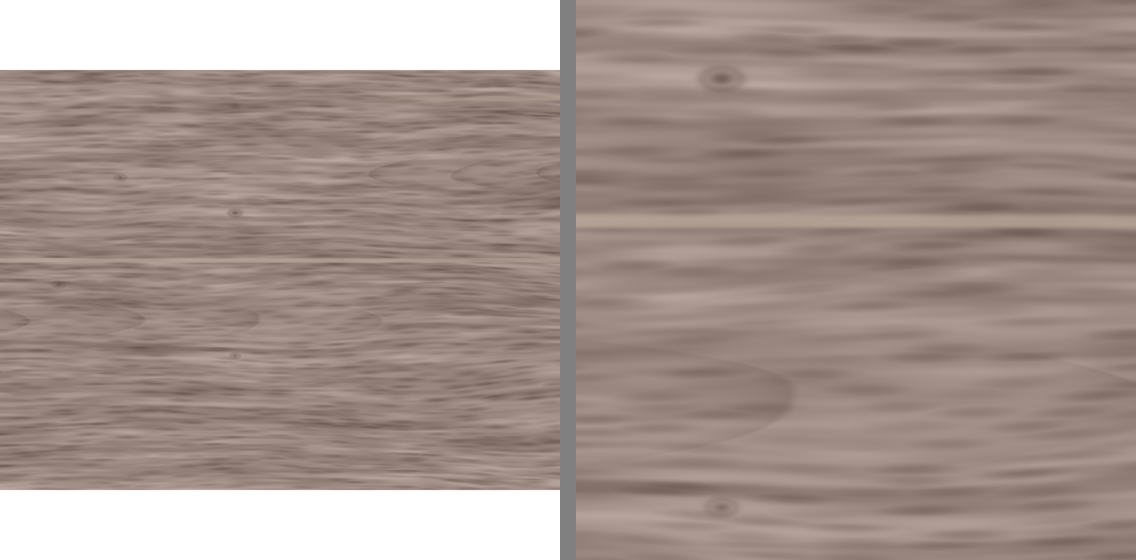
Left: the whole. Right: its middle third, enlarged.
A WebGL 1 fragment shader for this texture:

```glsl
precision highp float;
// Greyish-brown oak panel: a wide wooden band between two white margins.
// Horizontally stretched noise gives the fibres, stretched cells the pores;
// nested parabolas, pale seams and small knots are laid over them.
uniform vec2 u_resolution;

const vec3 WOOD = vec3(0.585, 0.513, 0.482);
const vec3 SEAM = vec3(0.71, 0.64, 0.59);
const vec3 KNOT = vec3(0.34, 0.27, 0.24);
const float BAND_LOW = 0.125;
const float BAND_HIGH = 0.875;

float hash(vec2 cell) {
  vec3 q = fract(cell.xyx * vec3(0.1031, 0.1030, 0.0973));
  q += dot(q, q.yzx + 33.33);
  return fract((q.x + q.y) * q.z);
}

// Smooth value noise centred on zero
float noise(vec2 p) {
  vec2 cell = floor(p);
  vec2 f = fract(p);
  f = f * f * (3.0 - 2.0 * f);
  float low = mix(hash(cell), hash(cell + vec2(1.0, 0.0)), f.x);
  float high = mix(hash(cell + vec2(0.0, 1.0)), hash(cell + 1.0), f.x);
  return mix(low, high, f.y) - 0.5;
}

// Dark dashes around one random point per cell
float pores(vec2 p) {
  vec2 cell = floor(p);
  float dark = 0.0;
  for (int j = -1; j <= 1; j++) {
    for (int i = -1; i <= 1; i++) {
      vec2 c = cell + vec2(float(i), float(j));
      vec2 site = c + vec2(hash(c + 7.0), hash(c + 19.0));
      float dash = smoothstep(0.6, 0.05, length(p - site));
      dark = max(dark, dash * hash(c + 41.0));
    }
  }
  return dark;
}

// Fine to broad fibres running along x
float fibres(vec2 p) {
  float tone = 0.055 * noise(p * vec2(2.0, 15.0));
  tone += 0.080 * noise(p * vec2(3.0, 50.0) + 11.0);
  tone += 0.140 * noise(p * vec2(7.0, 130.0) + 23.0);
  tone += 0.090 * noise(p * vec2(18.0, 250.0) + 37.0);
  return tone;
}

// Extent of a flame figure: soft across, cut off before its first tip
float flameMask(vec2 p, vec2 tip, float dir, float halfHeight) {
  float across = (p.y - tip.y) / halfHeight;
  float along = dir * (p.x - tip.x) - 0.06 * across * across;
  return smoothstep(-0.01, 0.015, along) * exp(-across * across * 0.8);
}

// Nested tongues, darkest at each tip and fading inward
float flameTone(vec2 p, vec2 tip, float dir, float halfHeight, float spacing) {
  float across = (p.y - tip.y) / halfHeight;
  float along = dir * (p.x - tip.x) - 0.06 * across * across;
  along += 0.03 * noise(p * vec2(9.0, 40.0));
  float ring = fract(along / spacing);
  float edge = smoothstep(0.0, 0.04, ring) * exp(-ring * 6.0);
  return 0.018 - 0.085 * edge;
}

// Pale strip with soft edges
float seam(float y, float centre, float halfWidth) {
  return 1.0 - smoothstep(halfWidth * 0.4, halfWidth * 1.3, abs(y - centre));
}

// Small knots alternating between two columns down the panel
float knots(vec2 p) {
  float dark = 0.0;
  for (int i = 0; i < 5; i++) {
    float n = float(i);
    vec2 centre = vec2(0.42 - mod(n, 2.0) * (0.15 + 0.055 * n),
                       0.81 - 0.106 * n - 0.025 * sin(2.1 * n));
    float size = 0.7 + 0.3 * sin(n * 1.6 - 1.6);
    float d = length((p - centre) / vec2(0.009, 0.005)) / (0.7 + 0.5 * size);
    float core = exp(-d * d * 2.0);
    float halo = 0.3 * exp(-pow(d - 1.1, 2.0) * 9.0);
    dark = max(dark, (core + halo) * (0.5 + 0.4 * size));
  }
  return min(dark, 1.0);
}

void main() {
  vec2 p = gl_FragCoord.xy / u_resolution;

  // Gentle drift of the grain, stronger toward the right
  vec2 g = p;
  g.y += 0.003 * sin(p.x * 7.0 + p.y * 11.0) + 0.0015 * sin(p.x * 19.0 - p.y * 23.0);
  g.y += 0.012 * p.x * p.x * sin(p.x * 5.0 + p.y * 17.0);

  // Two figures: the upper opens to the right, the lower to the left
  vec2 upperTip = vec2(0.645, 0.69);
  vec2 lowerTip = vec2(0.69, 0.427);
  float upper = flameMask(p, upperTip, 1.0, 0.022);
  float lower = flameMask(p, lowerTip, -1.0, 0.025);

  float tone = fibres(g) * (1.0 - 0.55 * max(upper, lower));
  tone -= 0.085 * pores(g * vec2(17.0, 125.0)) - 0.025;
  tone += upper * flameTone(p, upperTip, 1.0, 0.022, 0.155);
  tone += lower * flameTone(p, lowerTip, -1.0, 0.025, 0.215);
  vec3 color = WOOD + tone * vec3(1.0, 1.02, 1.02);

  // Pale seams: one full width, two partial
  float wear = 0.75 + 0.5 * noise(p * vec2(12.0, 90.0));
  float pale = seam(p.y, 0.535, 0.0045) * wear;
  pale += 0.65 * seam(p.y, 0.824, 0.004) * smoothstep(0.45, 0.9, p.x) * wear;
  pale += 0.5 * seam(p.y, 0.28, 0.003) * smoothstep(0.45, 0.1, p.x) * wear;
  color = mix(color, SEAM, clamp(pale, 0.0, 1.0));
  color = mix(color, KNOT, 0.75 * knots(p));

  // White margins above and below
  float soft = 0.75 / u_resolution.y;
  float band = smoothstep(BAND_LOW - soft, BAND_LOW + soft, p.y)
             * (1.0 - smoothstep(BAND_HIGH - soft, BAND_HIGH + soft, p.y));
  gl_FragColor = vec4(mix(vec3(1.0), color, band), 1.0);
}
```
